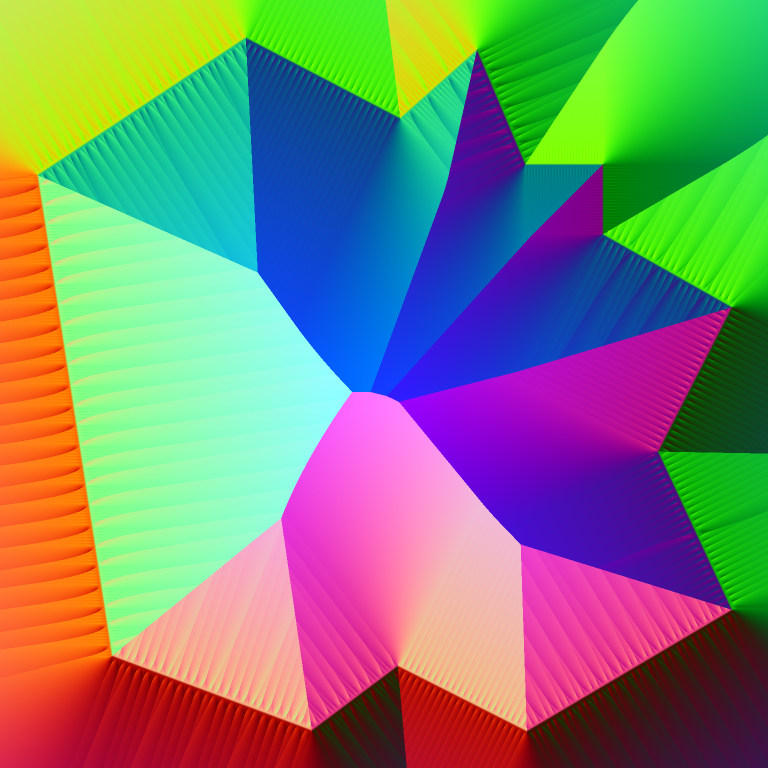
Reproduce this background procedurally as a WebGL 1 fragment shader.

```glsl
precision highp float;
// Direction field of a jagged star-like polygon: red and green show the
// direction to the nearest outline point, blue grows with distance.
// The outline is snapped to a coarse lattice, which fans out fine ripples.

uniform vec2 u_resolution;

#define CORNERS 14
#define LATTICE 256.0       // lattice cells across the canvas
#define SEARCH 10           // lattice steps tested to each side
#define DEPTH_GAIN 1.5      // blue gained per canvas unit of distance
#define INNER_BLUE 0.5      // blue just inside the outline
#define EDGE_SOFTNESS 0.0016
#define RIPPLE_START 2.5    // cells from the outline to full ripples

vec2 corner[CORNERS];

void buildOutline() {
  corner[0] = vec2(0.049, 0.772);
  corner[1] = vec2(0.320, 0.951);
  corner[2] = vec2(0.521, 0.846);
  corner[3] = vec2(0.621, 0.935);
  corner[4] = vec2(0.684, 0.786);
  corner[5] = vec2(0.785, 0.786);
  corner[6] = vec2(0.785, 0.695);
  corner[7] = vec2(0.953, 0.600);
  corner[8] = vec2(0.857, 0.412);
  corner[9] = vec2(0.953, 0.206);
  corner[10] = vec2(0.686, 0.048);
  corner[11] = vec2(0.518, 0.133);
  corner[12] = vec2(0.406, 0.049);
  corner[13] = vec2(0.146, 0.146);
}

vec2 nearestOnSegment(vec2 p, vec2 a, vec2 b) {
  vec2 ab = b - a;
  return a + ab * clamp(dot(p - a, ab) / dot(ab, ab), 0.0, 1.0);
}

// Nearest lattice point of the stepped line from a to b
vec2 nearestOnLattice(vec2 p, vec2 a, vec2 b, vec2 start) {
  p *= LATTICE;
  start *= LATTICE;
  a = floor(a * LATTICE + 0.5);
  b = floor(b * LATTICE + 0.5);
  bool steep = abs(b.y - a.y) > abs(b.x - a.x);
  if (steep) {
    p = p.yx;
    a = a.yx;
    b = b.yx;
    start = start.yx;
  }
  float slope = (b.y - a.y) / (b.x - a.x);
  vec2 best = a;
  float bestDist = 1e9;
  for (int i = -SEARCH; i <= SEARCH; i++) {
    float x = floor(start.x + 0.5) + float(i);
    x = clamp(x, min(a.x, b.x), max(a.x, b.x));
    vec2 q = vec2(x, floor(a.y + slope * (x - a.x) + 0.5));
    float d = dot(q - p, q - p);
    if (d < bestDist) {
      bestDist = d;
      best = q;
    }
  }
  return (steep ? best.yx : best) / LATTICE;
}

vec3 fieldColor(vec2 p) {
  // Nearest edge, and side of the outline by counting crossings
  vec2 previous = corner[CORNERS - 1];
  vec2 edgeA = previous;
  vec2 edgeB = previous;
  vec2 nearest = previous;
  float dist = 1e9;
  float side = -1.0;
  for (int i = 0; i < CORNERS; i++) {
    vec2 current = corner[i];
    vec2 q = nearestOnSegment(p, previous, current);
    float d = distance(p, q);
    if (d < dist) {
      dist = d;
      nearest = q;
      edgeA = previous;
      edgeB = current;
    }
    if ((previous.y > p.y) != (current.y > p.y)) {
      float along = (p.y - previous.y) / (current.y - previous.y);
      if (p.x < mix(previous.x, current.x, along)) side = -side;
    }
    previous = current;
  }

  // Rippled direction, eased back to the exact one beside the outline
  vec2 snapped = nearestOnLattice(p, edgeA, edgeB, nearest);
  float ripple = smoothstep(0.0, RIPPLE_START, dist * LATTICE);
  vec2 toward = mix(nearest, snapped, ripple) - p;
  toward /= max(length(toward), 1e-5);

  // The two sides use turned copies of the same direction code
  float depth = dist * DEPTH_GAIN;
  vec2 outward = toward * side;
  vec3 inner = vec3(0.5 - 0.5 * outward.yx, INNER_BLUE + depth);
  vec3 outer = vec3(0.5 + 0.5 * outward * vec2(-1.0, 1.0), depth);
  float inside = smoothstep(-EDGE_SOFTNESS, EDGE_SOFTNESS, side * dist);
  return clamp(mix(outer, inner, inside), 0.0, 1.0);
}

void main() {
  buildOutline();
  float size = min(u_resolution.x, u_resolution.y);
  // Four samples smooth the seams between regions
  vec3 color = vec3(0.0);
  for (int i = 0; i < 4; i++) {
    vec2 offset = vec2(mod(float(i), 2.0), floor(float(i) / 2.0)) * 0.5 - 0.25;
    vec2 p = (gl_FragCoord.xy + offset - 0.5 * u_resolution) / size + 0.5;
    color += 0.25 * fieldColor(p);
  }
  gl_FragColor = vec4(color, 1.0);
}
```
